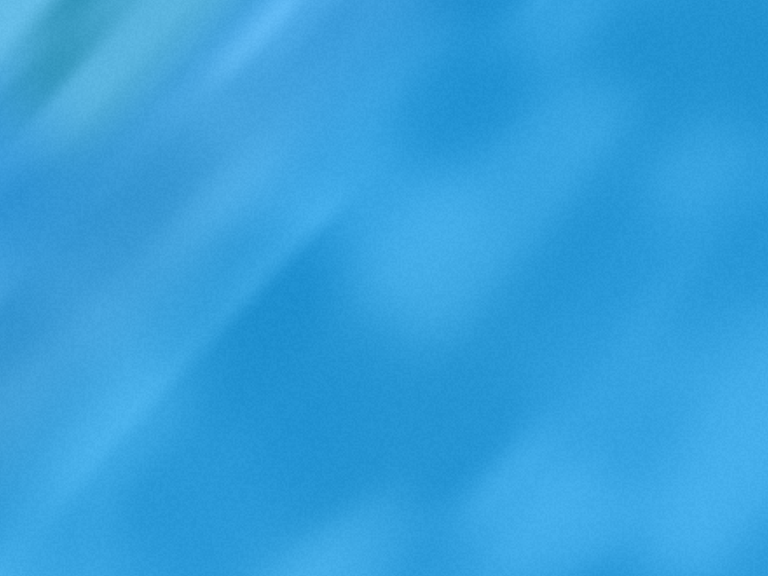
Reproduce this background procedurally as a WebGL 1 fragment shader.

```glsl
precision highp float;

// Soft blue sheen: blurred diagonal light on a deep sky-blue ground.
// Stretched noise in a tilted frame makes clouds and streaks; patchy one-sided
// folds add ridges toward the teal upper-left corner, and fine grain covers all.

uniform vec2 u_resolution;

#define TILT 0.82                      // streak direction in radians
#define DEEP vec3(0.125, 0.570, 0.825)
#define LIGHT vec3(0.300, 0.710, 0.945)
#define TEAL vec3(0.190, 0.580, 0.720)
#define PALE vec3(0.420, 0.760, 0.930)
#define HAZE vec3(0.050, 0.000, 0.000) // warm lift of the upper left
#define CLOUD_FREQ vec2(3.3, 5.2)      // along, across the streaks
#define STREAK_FREQ vec2(2.3, 8.5)
#define FOLD_GAP 0.31                  // distance between ridges
#define FOLD_FADE 0.060                // width of the light behind a ridge
#define GRAIN_FREQ 330.0
#define GRAIN_AMOUNT 0.031

float hash(vec2 cell) {
    vec3 h = fract(cell.xyx * vec3(0.1031, 0.1030, 0.0973));
    h += dot(h, h.yzx + 33.33);
    return fract((h.x + h.y) * h.z);
}

// Value noise with quintic easing
float noise(vec2 p) {
    vec2 cell = floor(p);
    vec2 f = fract(p);
    f = f * f * f * (f * (f * 6.0 - 15.0) + 10.0);
    float low = mix(hash(cell), hash(cell + vec2(1.0, 0.0)), f.x);
    float high = mix(hash(cell + vec2(0.0, 1.0)), hash(cell + vec2(1.0, 1.0)), f.x);
    return mix(low, high, f.y);
}

// Two offset layers hide the noise lattice; the result is stretched to 0..1
float softNoise(vec2 p) {
    float n = 0.62 * noise(p) + 0.38 * noise(p * 1.43 + vec2(17.3, 9.7));
    return smoothstep(0.15, 0.85, n);
}

// Light that starts at an edge and fades away behind it
float fold(float dist) {
    return smoothstep(-0.025, 0.025, dist) * exp(-max(dist, 0.0) / FOLD_FADE);
}

void main() {
    // Canvas height is one unit; q.x runs along the streaks, q.y across them
    vec2 p = gl_FragCoord.xy / u_resolution.y;
    vec2 along = vec2(cos(TILT), sin(TILT));
    vec2 q = vec2(dot(p, along), dot(p, vec2(-along.y, along.x)));

    // Round clouds, giving way to stronger streaks in the upper left
    float upperLeft = smoothstep(-0.1, 0.35, q.y);
    float bend = 0.07 * (noise(q * 3.0 + 40.0) - 0.5);
    vec2 bent = q + vec2(0.0, bend);
    float clouds = softNoise(bent * CLOUD_FREQ + vec2(31.0, 52.0));
    float streaks = softNoise(bent * STREAK_FREQ + vec2(12.0, 73.0));
    float tone = 0.04 + 0.78 * pow(clouds, 1.4) * (1.0 - 0.45 * upperLeft);
    tone += (0.15 + 0.65 * upperLeft) * (streaks - 0.45);

    // Parallel ridges, each waxing and waning along its length
    for (int i = 0; i < 3; i++) {
        float index = float(i);
        float strength = noise(vec2(q.x * 4.0 + 5.0, index * 7.0 + 3.0));
        strength = smoothstep(0.2, 0.9, strength);
        float dist = q.y - index * FOLD_GAP + 0.4 * bend;
        tone += (0.06 + 0.42 * strength) * fold(dist);
        tone -= 0.22 * strength * fold(-dist);
    }

    vec3 color = mix(DEEP, LIGHT, clamp(tone, -0.05, 1.2));
    color += HAZE * smoothstep(0.0, 0.25, q.y);

    // Slow drift toward a greyer blue
    float drift = softNoise(q * vec2(2.0, 3.5) + vec2(8.0, 61.0));
    color += vec3(0.015, 0.0, -0.030) * drift * (0.4 + 0.6 * upperLeft);

    // Teal band and pale tip in the corner
    float teal = smoothstep(0.34, 0.45, q.y) * smoothstep(0.5, 0.75, q.x);
    float gleam = noise(q * vec2(2.0, 15.0) + vec2(3.0, 20.0));
    vec3 bandColor = mix(TEAL, PALE, 0.75 * smoothstep(0.4, 0.9, gleam));
    color = mix(color, bandColor, 0.9 * teal);
    color = mix(color, PALE, 0.85 * smoothstep(0.59, 0.64, q.y));

    color += GRAIN_AMOUNT * (noise(p * GRAIN_FREQ) - 0.5);
    gl_FragColor = vec4(color, 1.0);
}
```
